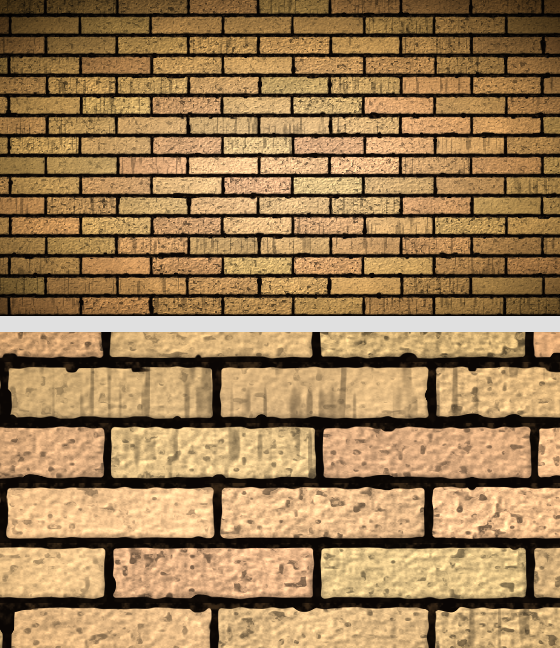
Top, the full canvas; bottom, a detail of the centre.
Write a WebGL 2 fragment shader that draws this texture.

```glsl
#version 300 es
precision highp float;

uniform vec2 u_resolution;
out vec4 fragColor;

// Layout, in units of canvas height
const vec2 PITCH = vec2(0.2243, 0.06345);
const vec2 JOINT = vec2(0.0084, 0.0108);
const float EVEN_SHIFT = 0.030;
const float ODD_SHIFT = 0.147;
const float JOINT_JITTER = 0.0032;
const float CORNER = 0.0035;
const float EDGE_WEAR = 0.0026;

// Surface
const vec2 GRAIN = vec2(150.0, 195.0);
const float RELIEF = 0.50;
const float PIT_DEPTH = 0.50;
const float TONE_SPREAD = 0.16;

// Colours
const vec3 BRICK_CENTRE = vec3(0.93, 0.785, 0.605);
const vec3 BRICK_EDGE = vec3(0.72, 0.565, 0.345);
const vec3 BRICK_CORNER = vec3(0.23, 0.165, 0.075);
const vec3 ROSE_TINT = vec3(1.03, 0.95, 0.93);
const vec3 OLIVE_TINT = vec3(0.98, 1.0, 0.91);
const vec3 MORTAR_DARK = vec3(0.04, 0.024, 0.015);
const vec3 MORTAR_LIT = vec3(0.30, 0.215, 0.125);

float hash(vec2 p) {
    vec3 q = fract(p.xyx * vec3(0.1031, 0.1030, 0.0973));
    q += dot(q, q.yzx + 33.33);
    return fract((q.x + q.y) * q.z);
}

float noise(vec2 p) {
    vec2 i = floor(p), f = fract(p);
    f = f * f * (3.0 - 2.0 * f);
    return mix(mix(hash(i), hash(i + vec2(1, 0)), f.x),
               mix(hash(i + vec2(0, 1)), hash(i + vec2(1, 1)), f.x), f.y);
}

float fbm(vec2 p) {
    float sum = 0.0, amp = 0.55;
    for (int i = 0; i < 3; i++) {
        sum += amp * noise(p);
        p = p * 2.03 + 17.7;
        amp *= 0.5;
    }
    return sum;
}

float roundedBox(vec2 p, vec2 halfSize, float r) {
    vec2 d = abs(p) - halfSize + r;
    return length(max(d, 0.0)) + min(max(d.x, d.y), 0.0) - r;
}

// Sideways offset of one vertical joint
float jointOffset(vec2 id) {
    return (hash(id + 71.3) - 0.5) * 2.0 * JOINT_JITTER;
}

void main() {
    vec2 p = gl_FragCoord.xy / u_resolution.y;
    vec2 uv = gl_FragCoord.xy / u_resolution;
    float pixel = 1.0 / u_resolution.y;

    // Running bond
    float row = floor(p.y / PITCH.y);
    float shift = mod(row, 2.0) < 0.5 ? EVEN_SHIFT : ODD_SHIFT;
    float column = floor((p.x - shift) / PITCH.x);
    vec2 id = vec2(column, row);
    float left = shift + column * PITCH.x + jointOffset(id);
    float right = shift + (column + 1.0) * PITCH.x + jointOffset(id + vec2(1, 0));
    vec2 halfSize = 0.5 * (vec2(right - left, PITCH.y) - JOINT);
    vec2 q = p - vec2(0.5 * (left + right), (row + 0.5) * PITCH.y);

    // Uneven outline with occasional chips
    float wear = (noise(p * 90.0) - 0.5) * EDGE_WEAR;
    wear += smoothstep(0.78, 0.95, noise(p * 45.0 + 9.0)) * 0.004;
    float dist = roundedBox(q, halfSize, CORNER) + wear;
    float brickMask = 1.0 - smoothstep(-0.8 * pixel, 0.8 * pixel, dist);

    // Vignette, strongest at the top corners
    vec2 v = (uv - vec2(0.5, 0.47)) * 2.0;
    v *= vec2(0.95, v.y > 0.0 ? 1.04 : 0.92);
    float fall = length(v);
    vec3 brick = mix(BRICK_CENTRE, BRICK_EDGE, smoothstep(0.1, 0.95, fall));
    brick = mix(brick, BRICK_CORNER, smoothstep(0.75, 1.5, fall));

    // Tone of each brick
    float tone = hash(id + 5.1);
    float rough = mix(0.45, 1.15, hash(id + 23.7));
    brick *= 1.0 + (tone - 0.5) * TONE_SPREAD;
    brick *= mix(OLIVE_TINT, ROSE_TINT, hash(id + 41.9));
    brick *= 0.90 + 0.20 * fbm(p * vec2(14.0, 22.0) + id * 3.0);

    // Grain lit from the upper left, with dark pits
    vec2 g = p * GRAIN + id * 7.0;
    float grain = fbm(g);
    float relief = grain - fbm(g + vec2(-0.45, 0.5));
    float pits = smoothstep(0.62, 0.85, noise(g * 0.85 + 31.0));
    brick *= 1.0 + rough * (RELIEF * relief + 0.22 * (grain - 0.48));
    brick *= 1.0 - PIT_DEPTH * rough * pits * smoothstep(0.35, 0.6, grain);

    // Vertical drag marks on some bricks
    float drag = smoothstep(0.62, 0.9, noise(p * vec2(170.0, 22.0) + id));
    brick *= 1.0 - 0.28 * drag * step(0.65, hash(id + 61.0));

    // Bright upper and left rims, shaded lower and right rims
    float rim = smoothstep(-0.006, 0.0, dist);
    float facing = clamp(q.y / halfSize.y - 0.5 * q.x / halfSize.x, -1.0, 1.0);
    brick *= 1.0 + rim * (0.14 * facing - 0.10);

    // Recessed mortar, lit only away from the shadow of the brick above
    float shadow = smoothstep(0.2, 1.0, q.y / halfSize.y);
    float crumbs = smoothstep(0.40, 0.80, fbm(p * 130.0));
    vec3 mortar = mix(MORTAR_DARK, MORTAR_LIT, crumbs * (0.15 + 0.55 * shadow));
    mortar *= 1.0 - 0.65 * smoothstep(0.5, 1.5, fall);

    fragColor = vec4(clamp(mix(mortar, brick, brickMask), 0.0, 1.0), 1.0);
}
```
